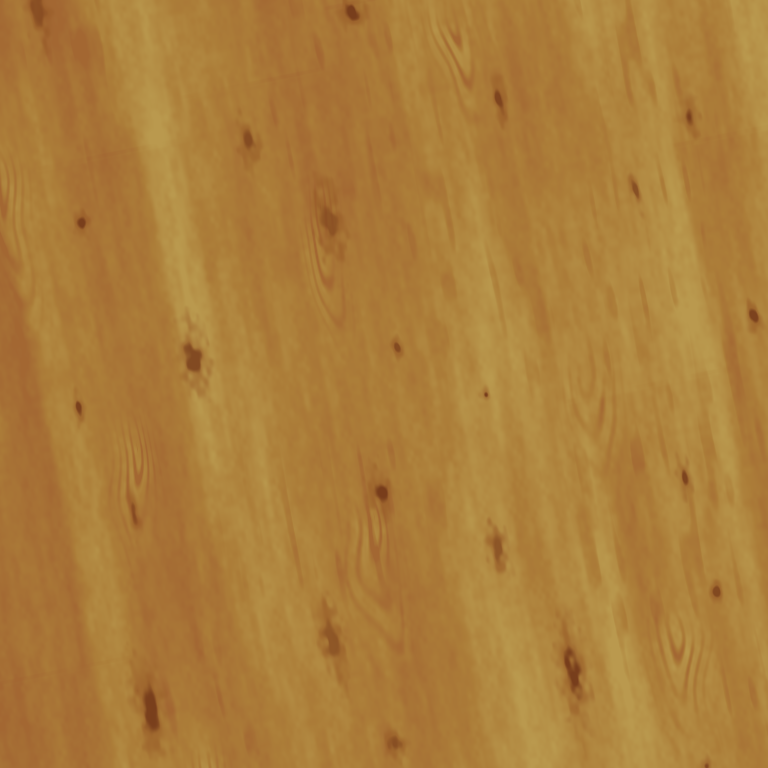
A three.js fragment shader for this texture:

```glsl
// Honey-coloured pine boards running down a slight diagonal.
// Stretched value noise gives the bands and fibres; loops scatter arched
// growth rings and dark knots; board ends show as faint seams.
varying vec2 vUv;

const float GRAIN_ANGLE = 0.2;
const float BOARD_WIDTH = 0.205;
const float BOARD_LENGTH = 1.15;
const int KNOT_COUNT = 24;
const int ARCH_COUNT = 8;

const vec3 RED_WOOD = vec3(0.638, 0.405, 0.198);
const vec3 TAN_WOOD = vec3(0.674, 0.492, 0.222);
const vec3 PALE_WOOD = vec3(0.728, 0.600, 0.305);
const vec3 KNOT_HALO = vec3(0.590, 0.350, 0.150);
const vec3 KNOT_CORE = vec3(0.430, 0.200, 0.090);

float hash(vec2 p) {
  return fract(sin(dot(p, vec2(127.1, 311.7))) * 43758.5453);
}

float noise(vec2 p) {
  vec2 i = floor(p);
  vec2 f = fract(p);
  f = f * f * (3.0 - 2.0 * f);
  return mix(mix(hash(i), hash(i + vec2(1.0, 0.0)), f.x),
             mix(hash(i + vec2(0.0, 1.0)), hash(i + vec2(1.0, 1.0)), f.x), f.y);
}

// Noise centred on zero, with separate scales across and along the grain.
float grain(vec2 p, float across, float along, float seed) {
  return noise(p * vec2(across, along) + seed) - 0.5;
}

// x runs across the grain, y along it.
vec2 toGrain(vec2 uv, float angle) {
  float c = cos(angle);
  float s = sin(angle);
  return vec2(c * uv.x + s * uv.y, c * uv.y - s * uv.x);
}

// Tone of one row of boards in x, darkness of its end seam in y.
vec2 boardRow(float row, float along) {
  float t = along / BOARD_LENGTH + hash(vec2(row, 4.7));
  float board = floor(t);
  float f = fract(t);
  float tone = mix(hash(vec2(row, board)), hash(vec2(row, board + 1.0)),
                   smoothstep(0.994, 1.0, f));
  float gap = min(f, 1.0 - f) * BOARD_LENGTH;
  return vec2(tone - 0.5, 1.0 - smoothstep(0.001, 0.004, gap));
}

vec2 boards(vec2 p) {
  float x = p.x / BOARD_WIDTH;
  float row = floor(x);
  return mix(boardRow(row, p.y), boardRow(row + 1.0, p.y),
             smoothstep(0.96, 1.0, fract(x)));
}

// Evenly spread position with a random jitter.
vec2 scatter(float i, float count, float seed) {
  vec2 jitter = vec2(hash(vec2(i, seed)), hash(vec2(seed, i))) - 0.5;
  return vec2(fract(i * 0.618 + seed), (i + 0.5) / count) + 0.14 * jitter;
}

// Long nested arches with narrow dark lines, fading out on one side.
float archRings(vec2 p, vec2 centre, vec2 size, float side) {
  vec2 d = (p - centre) / size;
  d.x += 0.7 * grain(p, 24.0, 13.0, 3.1);
  float r = length(d);
  float fade = exp(-1.2 * r * r) * smoothstep(-0.4, 0.35, d.y * side);
  float wave = sin(r * 17.0 + 4.0 * grain(p, 30.0, 9.0, 8.3));
  float patchy = smoothstep(0.2, 0.75, noise(p * vec2(38.0, 14.0)));
  return (wave - 0.6 * wave * wave + 0.3) * fade * (0.25 + patchy);
}

// Ragged elliptical distance, equal to one at the rim of the knot.
float knotDistance(vec2 p, vec2 centre, vec2 size) {
  vec2 d = (p - centre) / size;
  return length(d) + 0.9 * grain(p, 160.0, 80.0, 5.9);
}

void main() {
  vec2 p = toGrain(vUv, GRAIN_ANGLE);
  vec2 flow = p;
  flow.x += 0.018 * grain(p, 4.0, 3.0, 1.7) + 0.004 * grain(p, 16.0, 11.0, 6.1);

  // Broad bands, streaks and fine fibres
  vec2 board = boards(p);
  float tone = 0.57 + 0.42 * (vUv.x - 0.5) + 0.26 * board.x;
  tone += 0.56 * grain(flow, 10.0, 1.1, 12.3);
  tone += 0.50 * grain(flow, 23.0, 1.9, 31.9);
  tone += 0.27 * grain(flow, 55.0, 5.0, 47.2);
  tone += 0.20 * grain(flow, 125.0, 22.0, 71.4);
  tone += 0.24 * grain(p, 3.0, 3.5, 19.6);

  // Soft mottling, and short resin flecks gathered in patches
  tone += 0.10 * grain(p, 95.0, 65.0, 28.8) + 0.13 * grain(p, 190.0, 120.0, 54.6);
  float fleckPatch = smoothstep(0.0, 0.25, grain(p, 7.0, 4.0, 66.1));
  tone -= 0.30 * fleckPatch * smoothstep(0.15, 0.42, grain(flow, 95.0, 15.0, 93.5));

  // Arched growth rings
  for (int i = 0; i < ARCH_COUNT; i++) {
    float k = float(i);
    vec2 centre = toGrain(scatter(k, float(ARCH_COUNT), 2.3), GRAIN_ANGLE);
    vec2 size = vec2(mix(0.018, 0.034, hash(vec2(k, 3.9))),
                     mix(0.10, 0.24, hash(vec2(k, 9.1))));
    float side = hash(vec2(k, 5.3)) < 0.65 ? -1.0 : 1.0;
    tone += 0.42 * archRings(flow, centre, size, side);
  }

  tone = clamp(tone - 0.12 * board.y * noise(p * 25.0), 0.0, 1.0);
  vec3 color = mix(RED_WOOD, TAN_WOOD, clamp(tone * 2.0, 0.0, 1.0));
  color = mix(color, PALE_WOOD, clamp(tone * 2.0 - 1.0, 0.0, 1.0));

  // Knots: reddish halo stretched along the grain, then a dark core
  for (int i = 0; i < KNOT_COUNT; i++) {
    float k = float(i);
    vec2 centre = toGrain(scatter(k, float(KNOT_COUNT), 7.9), GRAIN_ANGLE);
    float big = hash(vec2(k, 13.7));
    float width = mix(0.004, 0.012, big * big);
    vec2 size = width * vec2(1.0, mix(1.1, 3.4, hash(vec2(k, 21.5))));
    float core = 1.0 - smoothstep(0.4, 1.1, knotDistance(p, centre, size));
    float halo = 1.0 - smoothstep(0.3, 1.3, knotDistance(p, centre, size * vec2(1.8, 2.2)));
    color = mix(color, KNOT_HALO, 0.6 * halo);
    color = mix(color, KNOT_CORE, core * mix(0.3, 0.9, hash(vec2(k, 33.1))));
  }

  gl_FragColor = vec4(color, 1.0);
}
```
